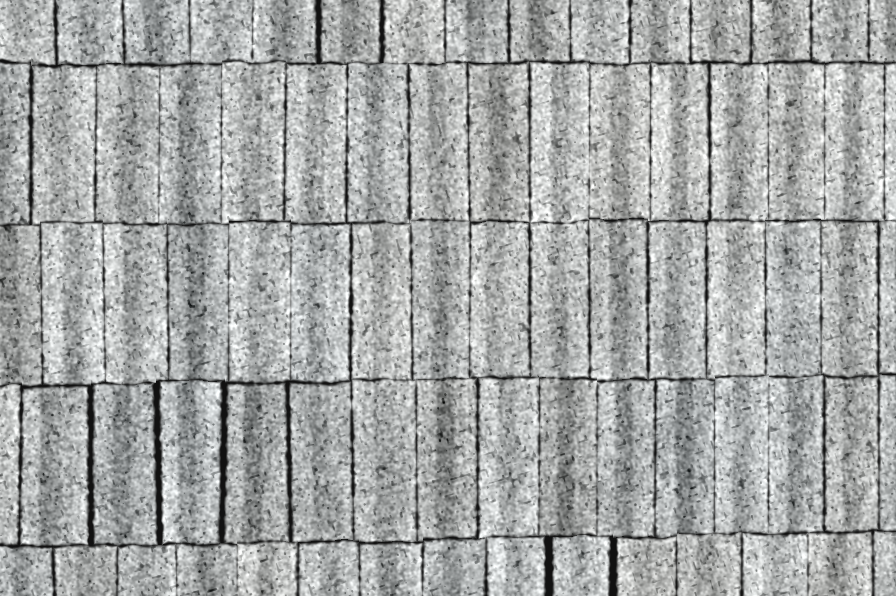
Give the GLSL for this texture, as a Shadertoy shader.

```glsl
// Stacked rows of grooved grey concrete blocks with pitted faces and uneven dark joints.

// All lengths are in canvas heights.
const float FIRST_SEAM = 0.894;                 // height of the topmost seam
const vec2 ROW_HEIGHT = vec2(0.270, 0.262);     // at left and right side
const float CANVAS_ASPECT = 1.506;
const int ROWS = 5;
const float LAST_JOINT = 14.0;

// Per row: first joint, joint pitch, bow of the spacing
const vec3 SPACING[ROWS] = vec3[ROWS](
    vec3(0.094, 0.1043, 0.00059), vec3(0.053, 0.1021, 0.00040),
    vec3(0.071, 0.1003, 0.00035), vec3(0.036, 0.1027, 0.00096),
    vec3(0.094, 0.1059, -0.00040));
// Per row: centre, spread and width of the open gaps
const vec3 LOOSE[ROWS] = vec3[ROWS](
    vec3(0.570, 0.08, 0.018), vec3(0.053, 0.04, 0.007),
    vec3(0.588, 0.05, 0.006), vec3(0.320, 0.20, 0.013),
    vec3(1.010, 0.09, 0.034));

const vec3 COOL = vec3(0.748, 0.766, 0.772);
const vec3 WARM = vec3(0.774, 0.774, 0.760);
const vec3 SHADOW = vec3(0.065, 0.066, 0.065);
const float GROOVE_DEPTH = 0.175;
const float GRAIN_FREQ = 180.0;
const float GRAIN_AMOUNT = 0.50;
const float PIT_AMOUNT = 0.28;
const float TONE_VARIATION = 0.11;
const float JOINT_JITTER = 0.004;
const float SEAM_STEP = 0.006;
const float LEAN = 0.022;
const float EDGE_ROUGHNESS = 0.0038;
const float EDGE_SOFTNESS = 0.0026;
const mat2 TURN = mat2(0.8, 0.6, -0.6, 0.8);    // hides the noise lattice

float hash(vec2 p) {
    return fract(sin(dot(p, vec2(127.1, 311.7))) * 43758.5453);
}

float noise(vec2 p) {
    vec2 i = floor(p), f = fract(p);
    f = f * f * (3.0 - 2.0 * f);
    return mix(mix(hash(i), hash(i + vec2(1, 0)), f.x),
               mix(hash(i + vec2(0, 1)), hash(i + vec2(1, 1)), f.x), f.y);
}

// Horizontal position of joint k, leaning with depth v in the row
float jointX(int row, float k, float v) {
    vec3 s = SPACING[row];
    vec2 id = vec2(k, row);
    float x = s.x + s.y * k + s.z * k * (LAST_JOINT - k);
    float lean = LEAN * exp(-1.6 * max(x, 0.0)) * (hash(id + 7.3) - 0.4);
    return x + JOINT_JITTER * (hash(id) - 0.5) + lean * (v - 0.5);
}

// Index of the block that holds x
float blockAt(int row, float x, float v) {
    float k = floor((x - SPACING[row].x) / SPACING[row].y);
    for (int i = 0; i < 2; i++) {
        if (x < jointX(row, k, v)) k -= 1.0;
        else if (x > jointX(row, k + 1.0, v)) k += 1.0;
    }
    return k;
}

// Half width of the joint: tight or hairline, open near the loose spot
float jointHalfWidth(int row, float k, float x, float v) {
    vec3 g = LOOSE[row];
    vec2 id = vec2(k, row);
    float t = (x - g.x) / g.y;
    float hairline = mix(-0.0006, 0.0042, hash(id + 3.1));
    hairline += 0.0022 * (noise(vec2(k * 9.0 + float(row) * 3.7, v * 6.0)) - 0.5);
    return 0.5 * (hairline + g.z * exp(-t * t) * mix(0.4, 1.0, hash(id + 5.7)));
}

// Brightness across one block: light rims, dark groove, half-lit right slope
float profile(float u, vec2 id) {
    float a = u - 0.08 * (hash(id + 11.0) - 0.5);
    float groove = smoothstep(0.27, 0.36, a) * (1.0 - smoothstep(0.58, 0.66, a));
    float slope = smoothstep(0.58, 0.66, a) * (1.0 - smoothstep(0.78, 0.84, a));
    return -GROOVE_DEPTH * mix(0.7, 1.2, hash(id + 13.0)) * (groove + 0.3 * slope);
}

void mainImage(out vec4 fragColor, in vec2 fragCoord) {
    vec2 p = fragCoord / iResolution.y;
    float pixel = 1.0 / iResolution.y;
    vec2 q = TURN * p;

    // Row; each seam steps up and down with the blocks below it
    float rowHeight = mix(ROW_HEIGHT.x, ROW_HEIGHT.y, p.x / CANVAS_ASPECT);
    float depth = (FIRST_SEAM - p.y) / rowHeight;
    int below = clamp(int(floor(depth + 0.5)) + 1, 0, ROWS - 1);
    float lift = hash(vec2(blockAt(below, p.x, 0.0), below) + 37.0) - 0.5;
    lift += 0.8 * (noise(vec2(p.x * 45.0, below * 5)) - 0.5);
    depth += SEAM_STEP * lift / rowHeight;
    int row = clamp(int(floor(depth)) + 1, 0, ROWS - 1);
    float v = fract(depth);

    // Block between joints k and k + 1
    float k = blockAt(row, p.x, v);
    vec2 id = vec2(k, row);
    float left = jointX(row, k, v);
    float right = jointX(row, k + 1.0, v);
    left += jointHalfWidth(row, k, left, v);
    right -= jointHalfWidth(row, k + 1.0, right, v);

    // Distance to the ragged block edge
    float top = v * rowHeight - 0.0028 * hash(id + 17.0);
    float bottom = (1.0 - v) * rowHeight - 0.0022 * hash(id + 19.0);
    float inside = min(min(p.x - left, right - p.x), min(top, bottom));
    inside -= EDGE_ROUGHNESS * (noise(q * 140.0) - 0.5);

    // Concrete face: tint drifts over the wall, each block has its own tone
    float tint = 0.6 * noise(p * vec2(2.5, 4.0) + 3.0) + 0.4 * hash(id + 23.0);
    vec3 face = mix(COOL, WARM, tint);
    float tone = TONE_VARIATION * (hash(id + 29.0) - 0.5);
    tone += profile((p.x - left) / (right - left), id);
    tone += 0.09 * (noise(p * vec2(55.0, 7.0) + id) - 0.5);
    tone += 0.08 * (noise(p * 14.0) - 0.5);

    // Grain from two turned lattices, and scattered pits
    float coarse = noise(q * GRAIN_FREQ) - 0.5;
    float fine = noise(TURN * q * GRAIN_FREQ * 1.35 + 31.0) - 0.5;
    tone += GRAIN_AMOUNT * 0.5 * (coarse + fine);
    tone -= PIT_AMOUNT * smoothstep(0.70, 0.95, noise(TURN * q * 165.0 + 57.0));
    face += tone;

    // Chipped pale rim, then shade toward the joint
    float chips = smoothstep(0.4, 0.8, noise(p * vec2(60.0, 30.0) + 71.0));
    face += 0.11 * chips * (1.0 - smoothstep(0.004, 0.012, inside));
    face *= mix(0.75, 1.0, smoothstep(0.0, 0.005, inside));

    float soft = max(pixel, EDGE_SOFTNESS);
    vec3 color = mix(SHADOW, face, smoothstep(-soft, soft, inside));
    fragColor = vec4(clamp(color, 0.0, 1.0), 1.0);
}
```
